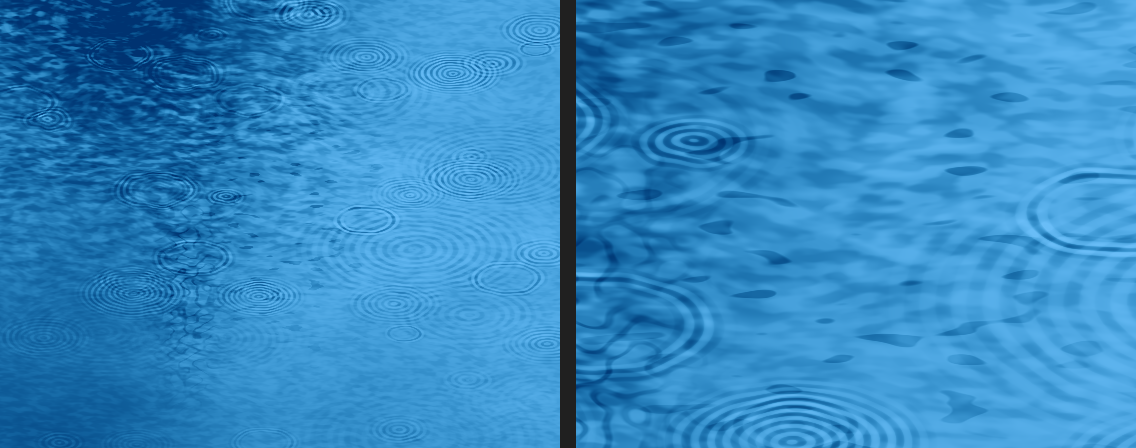
Left, the full canvas; right, a detail of the centre.
A Shadertoy shader for this texture:

```glsl
const float TAU = 6.28318;
const float FORESHORTEN = 2.2;

vec2 hash2(vec2 p) {
    vec3 q = fract(p.xyx * vec3(0.1031, 0.1030, 0.0973));
    q += dot(q, q.yzx + 33.33);
    return fract((q.xx + q.yz) * q.zy);
}

float corner(vec2 cell, vec2 f, vec2 o) {
    return dot(hash2(cell + o) * 2.0 - 1.0, f - o);
}

// Gradient noise, roughly -0.6 to 0.6
float noise(vec2 p) {
    vec2 i = floor(p), f = p - i;
    vec2 u = f * f * f * (f * (f * 6.0 - 15.0) + 10.0);
    float low = mix(corner(i, f, vec2(0, 0)), corner(i, f, vec2(1, 0)), u.x);
    float high = mix(corner(i, f, vec2(0, 1)), corner(i, f, vec2(1, 1)), u.x);
    return mix(low, high, u.y);
}

float blob(vec2 p, vec2 center, vec2 radii) {
    vec2 d = (p - center) / radii;
    return exp(-dot(d, d));
}

// Broad sky reflection: 0 is deep water, 1 is bright sky
float skyTone(vec2 p) {
    float tone = 0.61 + 0.35 * smoothstep(0.15, 0.72, p.x);
    tone -= 0.76 * blob(p, vec2(0.37, 0.97), vec2(0.31, 0.36));
    tone -= 0.36 * blob(p, vec2(0.00, 1.05), vec2(0.32, 0.17));
    tone -= 0.28 * blob(p, vec2(0.00, 0.06), vec2(0.45, 0.28));
    tone -= 0.18 * blob(p, vec2(0.75, -0.05), vec2(0.70, 0.24));
    tone += 0.06 * blob(p, vec2(0.95, 0.55), vec2(0.35, 0.25));
    return tone;
}

// Wind waves stretched sideways, with crisp flanks
float chop(vec2 p, vec2 scale) {
    p.y += 0.06 * p.x + 0.03 * noise(p * 6.0);
    float w = noise(p * scale) + 0.5 * noise(p * scale * 1.9 + 17.0);
    return smoothstep(-0.25, 0.28, w) * 2.0 - 1.0;
}

// Bright detail shows on dark water, dark detail on bright water
float tilt(float detail, float tone) {
    float t = clamp(tone, 0.0, 1.0);
    return detail * (detail > 0.0 ? mix(1.35, 0.55, t) : mix(0.5, 1.25, t));
}

// One elliptical wave train; rim moves the energy to its outer edge
float ripple(vec2 p, vec2 center, float radius, float spacing, float rim, float core) {
    float r = length((p - center) * vec2(1.0, FORESHORTEN)) / radius;
    if (r > 1.5) return 0.0;
    float wave = sin(TAU * (r - 0.9) * radius / spacing);
    wave *= 1.5 / (0.5 + abs(wave));
    float edge = (r - 0.88) * 5.0;
    float envelope = mix(0.85, exp(-edge * edge), rim) * smoothstep(1.5, 0.8, r);
    return wave * envelope - core * smoothstep(0.17, 0.10, r);
}

// Scatter drops evenly, with hashed size, strength and kind
float rain(vec2 p, float aspect, int drops, float seed, vec2 radii, float spacing) {
    float sum = 0.0;
    for (int i = 0; i < drops; i++) {
        float id = float(i) + seed;
        vec2 a = hash2(vec2(id, seed + 3.7));
        vec2 b = hash2(vec2(seed + 9.1, id));
        vec2 spot = fract(id * vec2(0.7549, 0.5698) + 0.2 * a);
        vec2 center = vec2(spot.x * aspect, 1.0 - pow(spot.y, 1.35));
        float radius = mix(radii.x, radii.y, a.x);
        float rim = smoothstep(0.45, 0.75, b.x);
        float core = step(0.8, b.y);
        float strength = mix(0.45, 1.0, a.y) * mix(0.4, 1.0, smoothstep(0.1, 0.5, center.y));
        sum += strength * ripple(p, center, radius, spacing * (0.8 + 0.4 * b.y), rim, core);
    }
    return sum;
}

vec3 waterColor(float tone) {
    const vec3 deep = vec3(0.01, 0.25, 0.49);
    const vec3 lift = vec3(0.12, 0.41, 0.40);
    const vec3 glow = vec3(0.18, 0.0, 0.0);
    return deep + lift * tone + glow * tone * tone;
}

void mainImage(out vec4 fragColor, in vec2 fragCoord) {
    vec2 p = fragCoord / iResolution.y;
    float aspect = iResolution.x / iResolution.y;

    // Where the surface is rough
    float patches = smoothstep(-0.35, 0.3, noise(p * vec2(4.0, 6.0) + 5.0));
    float windy = smoothstep(0.25, 0.75, p.y) * smoothstep(1.0, 0.45, p.x);
    float strip = blob(p, vec2(0.42, 0.38), vec2(0.07, 0.20));
    float rough = windy * (0.5 + 0.5 * patches) + 0.4 * strip;

    // Reflection shaken by the waves
    float waves = chop(p, vec2(13.0, 50.0));
    float fine = chop(p + 3.0, vec2(34.0, 105.0));
    float tone = skyTone(p + vec2(0.02, 0.06) * waves * rough);
    tone += 0.20 * noise(p * vec2(3.0, 8.0));
    float detail = rough * (0.27 * waves + 0.19 * fine) + 0.035 * waves + 0.05 * fine;

    // Webbed lines and sparse dark dashes
    float web = 1.0 - smoothstep(0.03, 0.12, abs(noise(p * vec2(34.0, 56.0))));
    detail -= strip * (0.06 + 0.36 * web);
    float dash = smoothstep(0.24, 0.32, noise(p * vec2(22.0, 95.0) + 40.0));
    detail -= 0.4 * dash * blob(p, vec2(0.60, 0.58), vec2(0.22, 0.30));

    // Rain rings, slightly bent and broken
    vec2 bend = vec2(noise(p * 26.0), noise(p * 26.0 + 50.0));
    vec2 bent = p + 0.007 * bend * (0.5 + rough);
    float broken = 0.85 + 1.1 * noise(p * vec2(16.0, 26.0) + 8.0);
    detail += 0.36 * broken * rain(bent, aspect, 38, 1.0, vec2(0.03, 0.10), 0.0145);
    detail += 0.12 * broken * rain(bent, aspect, 11, 61.0, vec2(0.13, 0.25), 0.022);

    tone += tilt(detail, tone);
    fragColor = vec4(waterColor(clamp(tone, -0.12, 1.2)), 1.0);
}
```
